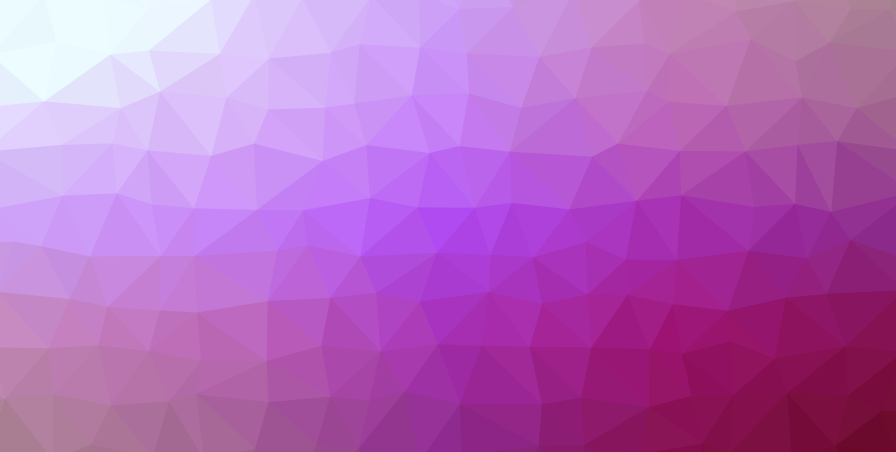
A WebGL 1 fragment shader for this background:

```glsl
precision highp float;
// Low-poly mesh of flat triangles, from pale ice through violet to dark crimson.

uniform vec2 u_resolution;

#define GRID vec2(17.0, 9.0)       // mesh cells across and down
#define JITTER vec2(0.66, 0.46)    // vertex scatter, in cells
#define FACET_SHADE 0.022          // random brightness per triangle
#define GLOW_SIZE vec2(0.24, 0.23) // reach of the pale corner
#define ICE vec3(0.92, 0.98, 1.00)
#define LILAC vec3(0.86, 0.74, 0.98)
#define VIOLET vec3(0.69, 0.29, 0.95)
#define MAGENTA vec3(0.62, 0.08, 0.45)
#define CRIMSON vec3(0.40, 0.04, 0.14)

float hash(vec2 p) {
  return fract(sin(dot(p, vec2(127.1, 311.7))) * 43758.5453);
}

// Mesh vertex, scattered around its grid corner
vec2 vertex(vec2 id) {
  vec2 scatter = vec2(hash(id), hash(id + 57.3)) - 0.5;
  return id + JITTER * scatter;
}

// Five colour stops spread evenly over 0..1
vec3 ramp(float t) {
  float s = clamp(t, 0.0, 1.0) * 4.0;
  vec3 c = mix(ICE, LILAC, clamp(s, 0.0, 1.0));
  c = mix(c, VIOLET, clamp(s - 1.0, 0.0, 1.0));
  c = mix(c, MAGENTA, clamp(s - 2.0, 0.0, 1.0));
  return mix(c, CRIMSON, clamp(s - 3.0, 0.0, 1.0));
}

// Average of a horizontal and a vertical ramp, plus the pale corner
vec3 gradient(vec2 uv) {
  vec3 c = 0.5 * (ramp(uv.x) + ramp(uv.y));
  float glow = 1.0 - smoothstep(0.65, 1.2, length(uv / GLOW_SIZE));
  return mix(c, ICE, glow);
}

float cross2(vec2 a, vec2 b) {
  return a.x * b.y - a.y * b.x;
}

// Signed distance from p to the line a-b
float edge(vec2 p, vec2 a, vec2 b) {
  vec2 d = b - a;
  return cross2(d, p - a) / max(length(d), 0.0001);
}

// Flat triangle: rgb weighted by its smooth coverage, coverage in alpha
vec4 facet(vec2 p, vec2 a, vec2 b, vec2 c, float pixel) {
  float winding = cross2(b - a, c - a) < 0.0 ? -1.0 : 1.0;
  vec3 d = winding * vec3(edge(p, a, b), edge(p, b, c), edge(p, c, a));
  float inside = min(d.x, min(d.y, d.z));
  float cover = clamp(inside / pixel + 0.5, 0.0, 1.0);
  vec2 center = (a + b + c) / 3.0;
  vec3 color = gradient(center / GRID);
  color += FACET_SHADE * (hash(floor(center * 16.0)) - 0.5);
  return vec4(color, 1.0) * cover;
}

void main() {
  // Grid space with the origin at the upper left
  vec2 uv = gl_FragCoord.xy / u_resolution;
  uv.y = 1.0 - uv.y;
  vec2 p = uv * GRID;
  float pixel = GRID.y / u_resolution.y;

  // Gather the triangles of the nearby cells
  vec4 sum = vec4(0.0);
  for (int j = -1; j <= 1; j++) {
    for (int i = -1; i <= 1; i++) {
      vec2 id = floor(p) + vec2(float(i), float(j));
      vec2 a = vertex(id);
      vec2 b = vertex(id + vec2(1.0, 0.0));
      vec2 c = vertex(id + vec2(1.0, 1.0));
      vec2 d = vertex(id + vec2(0.0, 1.0));
      // Split each cell along its shorter diagonal
      if (distance(a, c) < distance(b, d)) {
        sum += facet(p, a, b, c, pixel) + facet(p, a, c, d, pixel);
      } else {
        sum += facet(p, a, b, d, pixel) + facet(p, b, c, d, pixel);
      }
    }
  }

  vec3 color = sum.a > 0.001 ? sum.rgb / sum.a : gradient(uv);
  gl_FragColor = vec4(color, 1.0);
}
```
